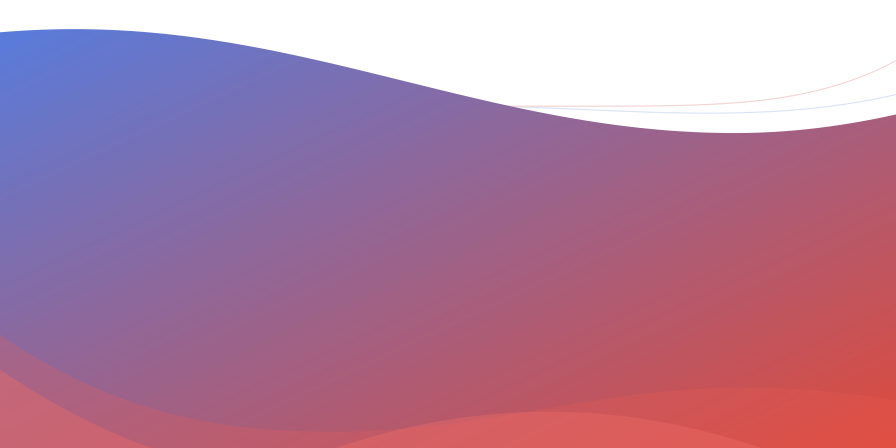
This background is drawn by a WebGL 1 fragment shader. Its source:

```glsl
precision highp float;

uniform vec2 u_resolution;

#define PAPER vec3(1.0)
#define BLUE vec3(0.345, 0.485, 0.86)
#define RED vec3(0.87, 0.29, 0.23)
#define BACK_TINT vec4(0.92, 0.36, 0.33, 0.25)
#define FRONT_TINT vec4(0.93, 0.42, 0.40, 0.40)
#define PINK_LINE vec3(0.95, 0.83, 0.83)
#define BLUE_LINE vec3(0.86, 0.89, 0.96)
#define LINE_WIDTH 0.0026
#define BODY_TOP 0.935

const float PI = 3.14159265;

// Half of a cosine wave that swings from low at x0 to high at x1
float swing(float x, float x0, float x1, float low, float high) {
  return mix(low, high, 0.5 - 0.5 * cos(PI * (x - x0) / (x1 - x0)));
}

// Upper edge of the large gradient body
float bodyEdge(float x) {
  float lift = max(x - 1.64, 0.0);
  return swing(x, 0.165, 1.64, BODY_TOP, 0.703) + 0.07 * lift * lift;
}

// Back wave: a falling bank on the left, a broad swell on the right
float backEdge(float x) {
  float bank = 0.2165 * pow(max(1.0 - x / 0.75, 0.0), 2.38);
  float swell = swing(max(x, 0.75), 0.75, 1.667, 0.0365, 0.135);
  return bank + swell;
}

// Front wave: a corner slope on the left, a low hill near the middle
float frontEdge(float x) {
  float slope = 0.175 - 0.68 * x + 0.48 * x * x;
  float d = x - 1.224;
  float hill = 0.081 - 0.36 * d * d;
  return x < 0.7 ? slope : hill;
}

// Thin curves above the body
float pinkCurve(float x) {
  float d = max(x - 1.25, 0.0);
  return 0.763 + 0.322 * d * d * d * d;
}

float blueCurve(float x) {
  float d = x - 1.58;
  return 0.7474 + d * d * (0.157 + 0.187 * d);
}

// Antialiased coverage of a signed distance, positive inside
float cover(float d) {
  return clamp(d * u_resolution.y + 0.5, 0.0, 1.0);
}

float stroke(float d) {
  return cover(0.5 * LINE_WIDTH - abs(d));
}

void main() {
  // x runs from 0 to 2, y from 0 to 1
  vec2 p = gl_FragCoord.xy / u_resolution * vec2(2.0, 1.0);

  // Paper and thin lines
  vec3 color = mix(PAPER, BLUE_LINE, stroke(p.y - blueCurve(p.x)));
  color = mix(color, PINK_LINE, stroke(p.y - pinkCurve(p.x)));

  // Diagonal gradient with translucent waves
  float t = 0.5 * (0.5 * p.x + 1.0 - p.y / BODY_TOP);
  vec3 body = mix(BLUE, RED, clamp(t, 0.0, 1.0));
  body = mix(body, BACK_TINT.rgb, BACK_TINT.a * cover(backEdge(p.x) - p.y));
  body = mix(body, FRONT_TINT.rgb, FRONT_TINT.a * cover(frontEdge(p.x) - p.y));

  color = mix(color, body, cover(bodyEdge(p.x) - p.y));
  gl_FragColor = vec4(color, 1.0);
}
```
